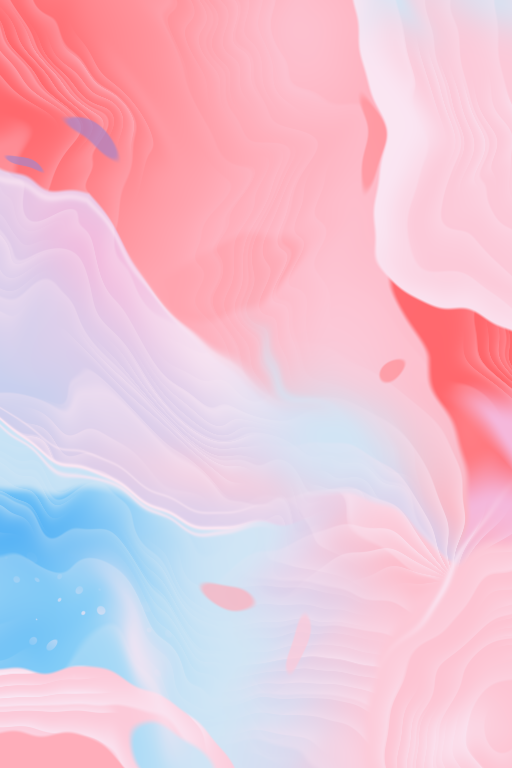
Write a WebGL 2 fragment shader that draws this background.

```glsl
#version 300 es
precision highp float;
// Fluid marbling: coral, blush, lilac and sky-blue paint folding together.
uniform vec2 u_resolution;
out vec4 fragColor;

#define EDGE_WARP .14
#define VEIN_WARP .36
#define VEIN_STRENGTH .38
#define RIBBONS 9.
#define SOFT .004
#define DROPS 24.

const vec3 RED = vec3(1, .4, .42), CORAL = vec3(1, .56, .59);
const vec3 PINK = vec3(1, .68, .73), BLUSH = vec3(.99, .79, .85);
const vec3 MILK = vec3(.98, .9, .95), LILAC = vec3(.86, .81, .92);
const vec3 ORCHID = vec3(.96, .72, .86), VIOLET = vec3(.66, .52, .78);
const vec3 ICE = vec3(.82, .9, .96), SKY = vec3(.54, .82, .97);
const vec3 AZURE = vec3(.3, .68, .96);

// Layered sines that fold the plane
vec2 swirl(vec2 p, float amount) {
  float f = 7.;
  for (int i = 1; i <= 5; i++) {
    p += amount * sin(f * p.yx * vec2(1, 1.2) + vec2(1.7, 4.1) * float(i)) / f;
    f *= 1.7;
  }
  return p;
}

// Soft ellipse: centre and radii, turned
float blob(vec2 p, vec4 e, float turn) {
  float s = sin(turn), k = cos(turn);
  vec2 d = mat2(k, -s, s, k) * (p - e.xy) / e.zw;
  return exp(-dot(d, d));
}
void dab(inout vec3 c, vec3 paint, float a, vec2 p, vec4 e, float turn) {
  c = mix(c, paint, a * blob(p, e, turn));
}
void petal(inout vec3 c, vec3 paint, vec2 p, vec4 e, float turn) {
  c = mix(c, paint, .7 * smoothstep(.33, .55, blob(p, e, turn)));
}
float edge(float d, float w) { return smoothstep(-w, w, d); }
float rim(float d, float w) { return exp(-d * d / (w * w)); }

// Ribbons of paint: slow rise, crisp fall, uneven spacing
float ribbon(float t) {
  t = fract(t);
  return t * t * smoothstep(1., .93, t);
}
float veins(float d, vec2 v) {
  float patches = edge(sin(9. * v.x + 4. * sin(5. * v.y)), .8);
  d = d * RIBBONS + .6 * sin(11. * d + 5. * v.x);
  return VEIN_STRENGTH * (ribbon(d) + patches * ribbon(d * 2.7));
}

// Cellular droplets, a few cells filled
float drops(vec2 p) {
  p *= DROPS;
  vec2 h = fract(sin(floor(p) * mat2(127.1, 311.7, 269.5, 183.3)) * 43758.5);
  float r = .22 * fract(h.x * 7.3 + h.y);
  return step(.6, h.y) * smoothstep(r + .06, r - .02, length(fract(p) - .3 - .4 * h));
}

vec3 lilacPaint(vec2 p, vec2 v) {
  vec3 c = LILAC;
  dab(c, ORCHID, .9, p, vec4(.22, .99, .27, .1), -.75);
  dab(c, mix(LILAC, SKY, .3), .8, v, vec4(.03, .72, .11, .13), 0.);
  dab(c, MILK, .8, p, vec4(.43, .78, .2, .07), -.8);
  dab(c, BLUSH, .7, p, vec4(.46, .56, .22, .05), -.2);
  return mix(c, MILK, veins(v.y + .6 * v.x, v));
}

vec3 coralPaint(vec2 p, vec2 v) {
  vec3 c = mix(CORAL, PINK, smoothstep(.1, .55, p.x + .3 * (1.2 - p.y)));
  dab(c, RED, 1., p, vec4(0, 1.34, .23, .3), 0.);
  dab(c, BLUSH, .6, p, vec4(.57, 1.43, .14, .2), .4);
  dab(c, BLUSH, .9, p, vec4(.7, .8, .17, .28), .3);
  petal(c, mix(CORAL, PINK, .6), p, vec4(.47, .98, .15, .08), .3);
  c = mix(c, BLUSH, veins(v.x + .35 * v.y, v) * (1. - .6 * rim(p.x - .4, .18)));
  petal(c, VIOLET, p, vec4(.15, 1.21, .08, .018), -.7);
  petal(c, VIOLET, p, vec4(.025, 1.17, .05, .008), -.35);
  return c;
}

void main() {
  // The canvas spans 1.0 by 1.5 units
  vec2 p = gl_FragCoord.xy / u_resolution * vec2(1, 1.5);
  vec2 q = swirl(p, EDGE_WARP), v = swirl(p, VEIN_WARP), fold = .4 * (v - p);
  vec3 c = lilacPaint(p, v);

  // Coral sheet above the long diagonal
  float d = q.y - 1.15 + .35 * q.x + .55 * max(q.x - .17, 0.);
  c = mix(c, coralPaint(q, v), edge(d + fold.x * .3, mix(SOFT, .06, smoothstep(.3, .65, p.x))));
  c = mix(c, MILK, .6 * rim(d + .012, .007) * smoothstep(.65, .3, p.x));
  dab(c, ICE, .95, q, vec4(.64, .63, .17, .11), -.5);
  dab(c, ICE, .6, v, vec4(.6, .79, .13, .014), 1.8);

  // Blue pool with a laced shore
  d = .485 + .175 * exp(-6. * q.x) - q.y;
  vec3 paint = mix(ICE, SKY, smoothstep(.5, .1, v.x + .15 * p.y));
  dab(paint, AZURE, .9, q, vec4(0, .46, .24, .09), -.15);
  dab(paint, AZURE, .45, q, vec4(0, .25, .15, .1), 0.);
  paint = mix(paint, ICE, .85 * edge(q.y - .535 + .1 * q.x, .012));
  paint = mix(paint, ICE, veins(v.y + .3 * v.x, v));
  c = mix(c, paint, edge(d, SOFT) * smoothstep(.66, .46, v.x));
  float lace = rim(d, .004) + .7 * rim(d - .03 - fold.x, .004) + .5 * rim(d + .03, .003);
  c = mix(c, MILK, min(lace, 1.) * smoothstep(.55, .4, q.x));

  // Rose wave, lower right
  d = .54 - .9 * pow(max(q.x - .5, 0.), 2.) - q.y;
  paint = mix(LILAC, BLUSH, smoothstep(.48, .78, v.x));
  dab(paint, PINK, .4, p, vec4(.8, .38, .16, .07), -.5);
  dab(paint, ICE, .65, v, vec4(.53, .1, .1, .22), .2);
  paint = mix(paint, MILK, veins(d + fold.y, v));
  c = mix(c, paint, edge(d, .008) * smoothstep(.42, .64, v.x));

  // Strands fanning from the meeting point
  vec2 s = q - vec2(.88, .37);
  float r = length(s), fan = ribbon(3.5 * atan(s.x, s.y) + 5. * r + 4. * fold.x);
  c = mix(c, MILK, .8 * fan * rim(r, .3) * edge(s.y, .05));

  // Red vein and orchid flank
  d = q.x - .79 - .07 * smoothstep(.93, .8, q.y) - .04 * smoothstep(.75, .5, q.y);
  paint = mix(RED, PINK, veins(v.x + .2 * v.y, v));
  float flank = edge(q.x - .93 + .6 * (q.y - .66), .03) * smoothstep(.75, .66, q.y);
  paint = mix(paint, ORCHID, max(flank, smoothstep(.62, .5, q.y)));
  c = mix(c, paint, edge(d, .008) * smoothstep(.36, .52, q.y));

  // Ringed peach shell, bottom right
  d = .36 - length((q - vec2(1, .07)) * vec2(1.3, 1));
  paint = mix(mix(PINK, BLUSH, .8), MILK, veins(d + fold.x, v));
  dab(paint, MILK, .7, q, vec4(.89, .05, .08, .06), .7);
  c = mix(c, paint, edge(d, .015));
  dab(c, MILK, .8, q, vec4(.86, .36, .14, .006), 1.);

  // Cream sheet, upper right
  s = vec2(q.x - .69 - .09 * (1.5 - q.y), q.y - .85 - .37 * (1. - q.x));
  d = .5 * (s.x + s.y - length(vec2(s.x - s.y, .05)));
  paint = mix(MILK, BLUSH, smoothstep(0., .11, d + fold.x));
  dab(paint, ICE, 1., v, vec4(.77, 1.47, .06, .09), 0.);
  dab(paint, ICE, .8, p, vec4(.98, 1.5, .14, .06), -.3);
  paint = mix(paint, MILK, veins(d + fold.y, v));
  c = mix(c, paint, edge(d, SOFT));
  petal(c, CORAL, q, vec4(.7, 1.2, .1, .02), 1.65);

  // Blush foam around a blue pocket, bottom left
  d = .185 - .1 * q.x - 6. * pow(max(q.x - .33, 0.), 2.) - q.y;
  float pocket = smoothstep(.35, .5, blob(q, vec4(.35, .03, .1, .065), -.5));
  paint = mix(BLUSH, MILK, 2. * veins(d + fold.y, v));
  paint = mix(paint, PINK, edge(.06 - q.x * q.x - q.y, SOFT));
  c = mix(c, paint, edge(d, SOFT) * (1. - pocket));
  dab(c, MILK, .8, v, vec4(.27, .22, .15, .045), -.8);

  // Petals and spatter
  petal(c, PINK, q, vec4(.44, .36, .06, .025), -.5);
  petal(c, BLUSH, q, vec4(.577, .25, .06, .018), 1.5);
  petal(c, CORAL, q, vec4(.79, .76, .04, .015), .9);
  c = mix(c, MILK, .8 * drops(q) * blob(p, vec4(.15, .28, .14, .06), -.4));
  fragColor = vec4(c, 1);
}
```
